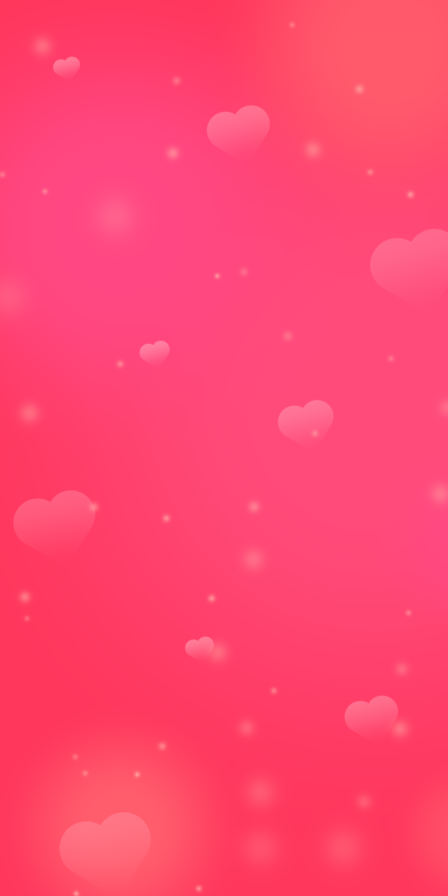
Reproduce this background procedurally as a Shadertoy shader.

```glsl
// Warm pink and red backdrop: broad blurred colour clouds, tilted hearts that
// fade out towards their tips, and a scatter of soft glowing specks.
// Lengths are in canvas widths; clouds are mixed first, then hearts, then specks.

const vec3 RED     = vec3(1.00, 0.215, 0.365);
const vec3 ROSE    = vec3(1.00, 0.295, 0.480);
const vec3 MAGENTA = vec3(1.00, 0.285, 0.520);
const vec3 CORAL   = vec3(1.00, 0.365, 0.425);
const vec3 PETAL   = vec3(1.00, 0.650, 0.720);
const vec3 GLOW    = vec3(1.00, 0.700, 0.660);

const int   HEARTS      = 9;
const float HEART_LARGE = 0.165;
const float HEART_SMALL = 0.052;
const float HEART_TILT  = 0.24;
const float GOLDEN      = 0.618;

const int   SPECK_COLUMNS = 4;
const int   SPECK_ROWS    = 11;
const float SPECK_MIN     = 0.012;
const float SPECK_MAX     = 0.100;

// Sine-free hash: three values in 0..1 from one number
vec3 hash3(float n) {
    vec3 v = fract(vec3(n) * vec3(0.1031, 0.1030, 0.0973));
    v += dot(v, v.yzx + 33.33);
    return fract((v.xxy + v.yzz) * v.zyx);
}

// Blurred disc: 1 in the middle, 0 at the radius
float cloud(vec2 p, vec2 centre, float radius) {
    return 1.0 - smoothstep(0.2, 1.0, length(p - centre) / radius);
}

// Signed distance to a heart with its tip at the origin, about 1.1 tall
float heartDistance(vec2 p) {
    p.x = abs(p.x);
    if (p.x + p.y > 1.0)
        return length(p - vec2(0.25, 0.75)) - sqrt(2.0) / 4.0;
    vec2 notch = p - vec2(0.0, 1.0);
    vec2 side = p - 0.5 * max(p.x + p.y, 0.0);
    return sqrt(min(dot(notch, notch), dot(side, side))) * sign(p.x - p.y);
}

vec3 backdrop(vec2 p, float top) {
    vec2 q = vec2(p.x, p.y * 2.0 / top);
    vec3 colour = RED;
    colour = mix(colour, ROSE, cloud(q, vec2(0.84, 1.10), 1.00));
    colour = mix(colour, MAGENTA, 0.95 * cloud(q, vec2(0.25, 1.50), 0.56));
    colour = mix(colour, CORAL, 0.90 * cloud(q, vec2(0.87, 1.90), 0.42));
    colour = mix(colour, CORAL, cloud(q, vec2(0.27, 0.15), 0.29));
    colour = mix(colour, MAGENTA, 0.60 * cloud(q, vec2(1.04, 0.79), 0.22));
    return mix(colour, CORAL, 0.60 * cloud(q, vec2(1.04, 0.14), 0.18));
}

vec3 addHearts(vec3 colour, vec2 p, float top, float pixel) {
    float c = cos(HEART_TILT), s = sin(HEART_TILT);
    mat2 tilt = mat2(c, s, -s, c);
    for (int i = 0; i < HEARTS; i++) {
        float n = float(i);
        vec3 rnd = hash3(n + 71.0);
        // Golden-ratio columns up the canvas, cycling large, medium, small
        vec2 centre = vec2(fract(0.24 + GOLDEN * n), top * (n + 0.5) / float(HEARTS));
        centre += (rnd.xy - 0.5) * vec2(0.08, 0.12);
        float smallness = mod(n, 3.0) / 2.0;
        float size = mix(HEART_LARGE, HEART_SMALL, smallness) * mix(0.88, 1.1, rnd.z);
        vec2 q = (p - centre) * tilt / size + vec2(0.0, 0.6);
        float mask = 1.0 - smoothstep(-pixel, pixel, heartDistance(q) * size);
        float fade = smoothstep(0.0, 1.15, q.y);
        colour = mix(colour, PETAL, mask * fade * mix(0.34, 0.60, smallness));
    }
    return colour;
}

vec3 addSpecks(vec3 colour, vec2 p, float top) {
    for (int i = 0; i < SPECK_COLUMNS * SPECK_ROWS; i++) {
        vec3 place = hash3(float(i) + 13.0);
        vec3 look = hash3(float(i) + 207.0);
        // One speck per jittered cell, thinning out towards the top
        vec2 cell = vec2(i % SPECK_COLUMNS, i / SPECK_COLUMNS);
        vec2 t = (cell + place.xy) / vec2(SPECK_COLUMNS, SPECK_ROWS);
        vec2 centre = vec2(t.x, top * pow(t.y, 1.15));
        float size = pow(place.z, 3.0);
        float radius = mix(SPECK_MIN, SPECK_MAX, size);
        float d = length(p - centre) / radius;
        float strength = mix(0.70, 0.22, sqrt(size)) * mix(0.55, 1.1, look.x);
        colour = mix(colour, GLOW, strength * exp(-4.0 * d * d));
    }
    return colour;
}

void mainImage(out vec4 fragColor, in vec2 fragCoord) {
    float pixel = 1.0 / iResolution.x;
    float top = iResolution.y * pixel;
    vec2 p = fragCoord * pixel;
    vec3 colour = backdrop(p, top);
    colour = addHearts(colour, p, top, pixel);
    colour = addSpecks(colour, p, top);
    fragColor = vec4(colour, 1.0);
}
```
